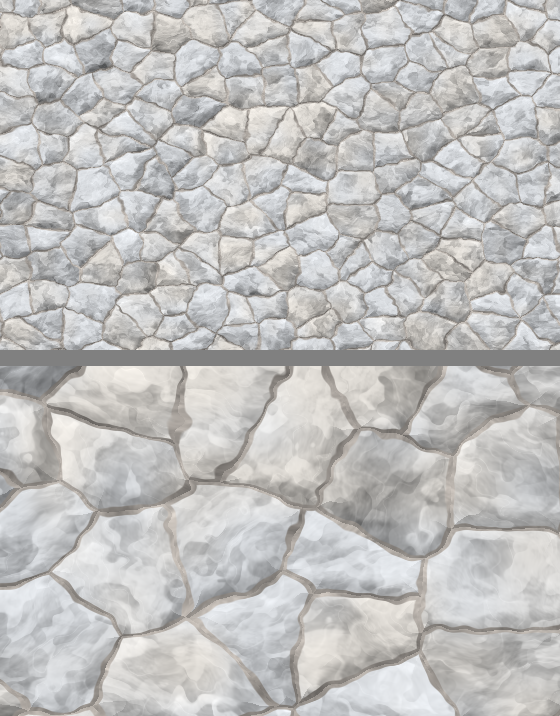
Top, the full canvas; bottom, a detail of the centre.
This texture is drawn by a WebGL 2 fragment shader. Its source:

```glsl
#version 300 es
precision highp float;
// Dry pale grey wall of rough split stones with thin sandy joints.

#define STONES vec2(9.6, 11.4)   // stones per canvas height, across and up
#define JITTER 0.84              // irregularity of the stone layout
#define JOINT 0.035              // half width of the joints
#define BEVEL 0.26               // width of the broken stone rims
#define BASE_TONE 0.787
#define STONE_CONTRAST 0.13
#define FACET_CONTRAST 0.19
#define GRAIN_CONTRAST 0.20
#define LIGHT vec2(-0.35, 0.94)
#define COOL vec3(0.985, 1.0, 1.018)
#define WARM vec3(1.018, 1.0, 0.972)
#define SAND vec3(0.70, 0.675, 0.65)

uniform vec2 u_resolution;
out vec4 fragColor;

vec2 hash2(vec2 p) {
  vec3 q = fract(p.xyx * vec3(0.1031, 0.1030, 0.0973));
  q += dot(q, q.yzx + 33.33);
  return fract((q.xx + q.yz) * q.zy);
}

float valueNoise(vec2 p) {
  vec2 i = floor(p), f = fract(p);
  f = f * f * (3.0 - 2.0 * f);
  vec2 e = vec2(1.0, 0.0);
  return mix(mix(hash2(i).x, hash2(i + e).x, f.x),
             mix(hash2(i + e.yx).x, hash2(i + e.xx).x, f.x), f.y);
}

float layeredNoise(vec2 p) {
  float sum = 0.0, gain = 0.5;
  for (int i = 0; i < 4; i++) {
    sum += gain * valueNoise(p);
    p = mat2(0.8, 0.6, -0.6, 0.8) * p * 2.03 + 11.7;
    gain *= 0.58;
  }
  return sum;
}

// Blended cellular noise: each cell is a tilted flat chip of its own tone.
float facets(vec2 p) {
  vec2 cell = floor(p), f = fract(p);
  float sum = 0.0, total = 0.0;
  for (int y = -1; y <= 1; y++)
  for (int x = -1; x <= 1; x++) {
    vec2 g = vec2(x, y), h = hash2(cell + g);
    vec2 r = g + h - f;
    vec2 tilt = hash2(cell + g + 57.0) - 0.5;
    float w = exp(-26.0 * length(r));
    sum += w * (tilt.x + 0.9 * dot(r, tilt));
    total += w;
  }
  return sum / total;
}

vec2 stoneSeed(vec2 cell) {
  return 0.5 + JITTER * (hash2(cell + 40.0) - 0.5);
}

// Finds the stone at p: its cell, its centre offset, rim distance and rim direction.
void findStone(vec2 p, out vec2 id, out vec2 centre, out float rim, out vec2 rimDir) {
  vec2 cell = floor(p), f = fract(p), best = vec2(0.0);
  float nearest = 9.0;
  for (int y = -1; y <= 1; y++)
  for (int x = -1; x <= 1; x++) {
    vec2 g = vec2(x, y), r = g + stoneSeed(cell + g) - f;
    if (dot(r, r) < nearest) { nearest = dot(r, r); centre = r; best = g; }
  }
  id = cell + best;
  rim = 9.0;
  rimDir = vec2(0.0, 1.0);
  for (int y = -2; y <= 2; y++)
  for (int x = -2; x <= 2; x++) {
    if (x == 0 && y == 0) continue;
    vec2 g = best + vec2(x, y), r = g + stoneSeed(cell + g) - f;
    vec2 dir = normalize(r - centre);
    float d = dot(0.5 * (r + centre), dir);
    if (d < rim) { rim = d; rimDir = dir; }
  }
}

void main() {
  vec2 p = gl_FragCoord.xy / u_resolution.y * STONES;
  vec2 bend = vec2(valueNoise(p * 2.3), valueNoise(p * 2.3 + 31.0)) - 0.5;
  vec2 chip = vec2(valueNoise(p * 8.0 + 5.0), valueNoise(p * 8.0 + 71.0)) - 0.5;
  vec2 id, centre, rimDir;
  float rim;
  findStone(p + 0.20 * bend + 0.06 * chip, id, centre, rim, rimDir);
  vec2 trait = hash2(id + 13.0), mood = hash2(id + 91.0);

  // Each stone has its own grain direction and chip pattern.
  float angle = 6.2832 * trait.y;
  mat2 turn = mat2(cos(angle), sin(angle), -sin(angle), cos(angle));
  vec2 q = turn * (centre + 0.25 * chip) * vec2(1.0, 1.5) + id * 7.3;
  float broad = facets(q * 1.7);
  float small = facets(q * 4.3 + 19.0);

  // Grain is embossed along the light.
  vec2 toLight = turn * (LIGHT * -0.045) * vec2(1.0, 1.5);
  vec2 grainPos = (turn * centre * vec2(1.0, 1.5) + id * 7.3) * 4.5;
  float grain = layeredNoise(grainPos);
  float emboss = grain - layeredNoise(grainPos + toLight * 4.5);
  float vein = 1.0 - smoothstep(0.0, 0.05, abs(valueNoise(q * vec2(2.0, 4.0)) - 0.5));

  // Rims catch light above and fall into shade below.
  float slope = dot(rimDir, LIGHT);
  float rimWidth = BEVEL * (0.4 + 1.2 * valueNoise(p * 5.0 + 23.0));
  float bevel = 1.0 - smoothstep(rimWidth * 0.35, rimWidth, rim);
  float tone = BASE_TONE + STONE_CONTRAST * (0.4 - trait.x * trait.x);
  tone += FACET_CONTRAST * (broad + 0.75 * small) - 0.05 * centre.y;
  tone += GRAIN_CONTRAST * (emboss + 0.25 * (grain - 0.52)) + 0.035 * vein;
  tone += bevel * (slope > 0.0 ? 0.06 : 0.15) * slope;
  tone -= 0.5 * max(tone - 0.85, 0.0);
  float warmth = smoothstep(0.35, 0.95, 0.6 * mood.x + 0.5 * valueNoise(p * 1.6));
  vec3 stone = tone * mix(COOL, WARM, warmth);

  // Joints are sandy, with dark pockets below overhanging stones.
  float depth = valueNoise(p * 3.7 + 47.0);
  vec3 joint = SAND * (0.78 + 0.36 * depth + 0.5 * emboss);
  joint *= 1.0 - 0.22 * smoothstep(0.1, 0.8, -slope);
  float width = JOINT * (0.5 + 1.0 * valueNoise(p * 4.0));
  float soft = 0.75 * STONES.y / u_resolution.y;
  float cover = smoothstep(width - soft, width + soft, rim);
  fragColor = vec4(clamp(mix(joint, stone, cover), 0.0, 1.0), 1.0);
}
```
